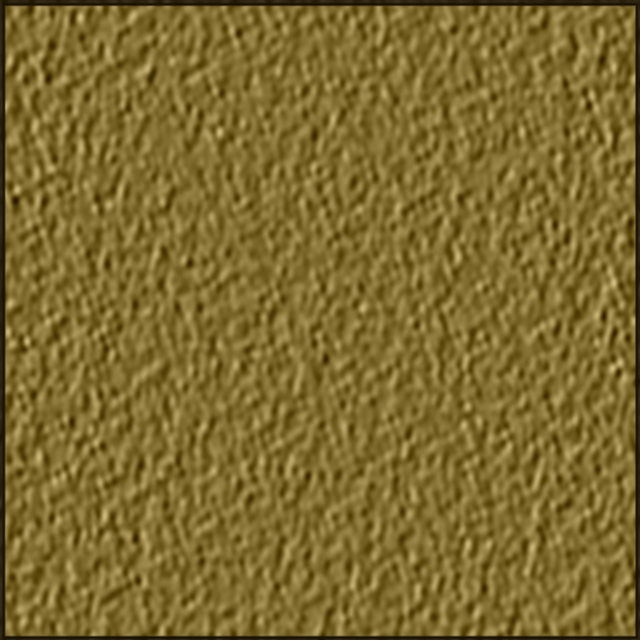
This texture is drawn by a Shadertoy shader. Its source:

```glsl
// Embossed golden leather grain, lit from the side, inside a thin dark frame.

float hash(vec2 p) {
    vec3 q = fract(vec3(p.xyx) * 0.1031);
    q += dot(q, q.yzx + 33.33);
    return fract((q.x + q.y) * q.z);
}

float valueNoise(vec2 p) {
    vec2 cell = floor(p);
    vec2 f = fract(p);
    f = f * f * (3.0 - 2.0 * f);
    float low = mix(hash(cell), hash(cell + vec2(1, 0)), f.x);
    float high = mix(hash(cell + vec2(0, 1)), hash(cell + vec2(1, 1)), f.x);
    return mix(low, high, f.y);
}

vec2 rotate(vec2 p, float angle) {
    float c = cos(angle), s = sin(angle);
    return vec2(c * p.x - s * p.y, s * p.x + c * p.y);
}

// Two turned grids hide the lattice of the noise
float grainHeight(vec2 p) {
    return valueNoise(rotate(p, 0.35) + 140.0)
         + valueNoise(rotate(p, 1.13) + 310.0);
}

void mainImage(out vec4 fragColor, in vec2 fragCoord) {
    vec2 uv = fragCoord / iResolution.xy;

    // Relief: height difference along the light, grains taller than wide
    vec2 p = uv * vec2(92.0, 70.0);
    vec2 light = vec2(0.40, -0.15);
    float relief = grainHeight(p + light) - grainHeight(p - light);
    float contrast = mix(0.21, 0.25, smoothstep(0.2, 0.5, abs(uv.x - 0.5)));

    // Gold surface
    vec3 gold = vec3(0.508, 0.428, 0.187) + relief * contrast;
    gold = max(gold, vec3(0.08, 0.06, 0.03));

    // Frame: slightly uneven widths, darkest along its inner edge
    vec2 nearSide = uv - vec2(0.008, 0.006);
    vec2 farSide = vec2(0.993, 0.991) - uv;
    vec2 inset = min(nearSide, farSide);
    float inside = min(inset.x, inset.y);
    float rim = smoothstep(-0.002, -0.006, inside);
    vec3 frame = mix(vec3(0.09, 0.07, 0.02), vec3(0.18, 0.14, 0.06), rim);
    frame += 0.06 * relief * rim;

    vec3 color = mix(frame, gold, smoothstep(-0.002, 0.002, inside));
    fragColor = vec4(color, 1.0);
}
```
